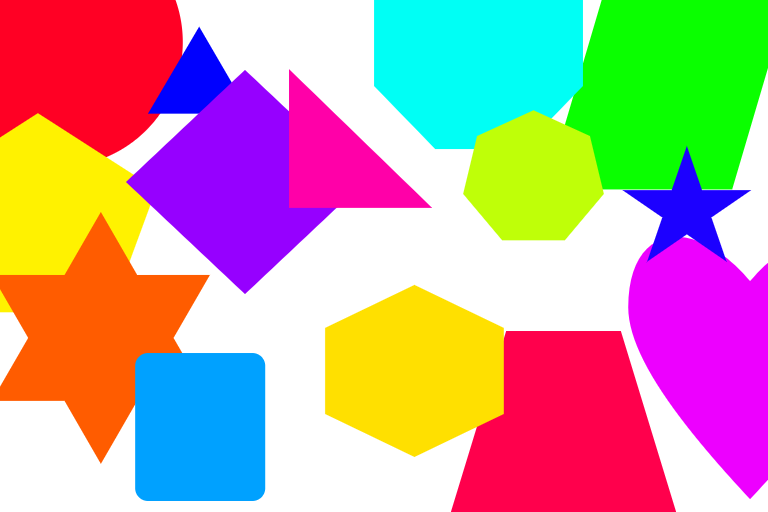
This background is drawn by a Shadertoy shader. Its source:

```glsl
// Bright flat geometric shapes overlapping on a white ground.

// Signed distance to the line a-b, negative on its right side.
float edge(vec2 p, vec2 a, vec2 b) {
    vec2 d = normalize(b - a), q = p - a;
    return d.x * q.y - d.y * q.x;
}

// Star with its first tip upwards; inner is the notch to tip radius ratio.
float star(vec2 p, float n, float radius, float inner) {
    float halfSector = 3.14159265 / n;
    float a = atan(p.x, p.y);
    a = abs(mod(a + halfSector, 2.0 * halfSector) - halfSector);
    vec2 notch = radius * inner * vec2(sin(halfSector), cos(halfSector));
    return edge(length(p) * vec2(sin(a), cos(a)), vec2(0.0, radius), notch);
}

// A regular polygon is a star whose notches lie on its straight sides.
float polygon(vec2 p, float n, float radius) {
    return star(p, n, radius, cos(3.14159265 / n));
}

float triangle(vec2 p, vec2 a, vec2 b, vec2 c) {
    return max(edge(p, a, b), max(edge(p, b, c), edge(p, c, a)));
}

float roundBox(vec2 p, vec2 halfSize, float r) {
    vec2 q = abs(p) - halfSize + r;
    return length(max(q, 0.0)) + min(max(q.x, q.y), 0.0) - r;
}

vec2 bezier(vec2 a, vec2 b, vec2 c, vec2 d, float t) {
    float s = 1.0 - t;
    return s * s * s * a + 3.0 * s * s * t * b + 3.0 * s * t * t * c + t * t * t * d;
}

// Right half of the heart outline: lobe for t in 0..1, flank for t in 1..2.
vec2 heartOutline(float t) {
    vec2 side = vec2(0.238, 0.400);
    return t < 1.0
        ? bezier(vec2(0.0, 0.451), vec2(0.113, 0.584), vec2(0.238, 0.561), side, t)
        : bezier(side, vec2(0.238, 0.307), vec2(0.141, 0.176), vec2(0.0, 0.025), t - 1.0);
}

float heart(vec2 p) {
    p.x = abs(p.x);
    float dist = 1e3, inside = 1.0;
    vec2 a = heartOutline(0.0);
    for (int i = 1; i <= 48; i++) {
        vec2 b = heartOutline(float(i) / 24.0);
        vec2 ab = b - a, q = p - a;
        dist = min(dist, length(q - ab * clamp(dot(q, ab) / dot(ab, ab), 0.0, 1.0)));
        // Flip the sign at each crossing of a ray towards the right.
        if ((a.y > p.y) != (b.y > p.y) && q.x < ab.x * q.y / ab.y) inside = -inside;
        a = b;
    }
    return dist * inside;
}

// Lay a flat colour over the canvas with a one pixel soft edge.
void paint(inout vec3 col, float dist, vec3 ink) {
    col = mix(col, ink, clamp(0.5 - dist * iResolution.y, 0.0, 1.0));
}

void mainImage(out vec4 fragColor, in vec2 fragCoord) {
    vec2 p = fragCoord / iResolution.xy * vec2(1.5, 1.0);
    vec3 col = vec3(1.0);

    // Upper left: disc, triangle and pentagon
    paint(col, length(p - vec2(0.113, 0.918)) - 0.244, vec3(1.0, 0.0, 0.14));
    paint(col, triangle(p, vec2(0.389, 0.948), vec2(0.488, 0.778), vec2(0.289, 0.778)), vec3(0.0, 0.0, 1.0));
    paint(col, polygon((p - vec2(0.074, 0.564)) / vec2(1.13, 1.0), 5.0, 0.215), vec3(1.0, 0.95, 0.0));

    // Lower left: six-pointed star and rounded box
    paint(col, star(p - vec2(0.197, 0.340), 6.0, 0.246, 0.577), vec3(1.0, 0.36, 0.0));
    paint(col, roundBox(p - vec2(0.391, 0.166), vec2(0.127, 0.1445), 0.025), vec3(0.0, 0.63, 1.0));

    // Centre left: diamond and right triangle
    vec2 q = abs(p - vec2(0.4785, 0.6445));
    paint(col, edge(q, vec2(0.0, 0.219), vec2(0.2325, 0.0)), vec3(0.59, 0.0, 1.0));
    paint(col, triangle(p, vec2(0.5645, 0.865), vec2(0.844, 0.594), vec2(0.5645, 0.594)), vec3(1.0, 0.0, 0.66));

    // Upper right: sheared box, octagon and heptagon
    float shearedX = p.x - 0.295 * (p.y - 0.63);
    paint(col, max((abs(shearedX - 1.248) - 0.182) * 0.959, 0.63 - p.y), vec3(0.04, 1.0, 0.0));
    q = abs(p - vec2(0.9346, 0.919)) / vec2(1.0, 1.03);
    paint(col, max(max(q.x, q.y), (q.x + q.y) * 0.7071) - 0.204, vec3(0.0, 1.0, 0.96));
    paint(col, polygon((p - vec2(1.042, 0.651)) / vec2(1.055, 1.0), 7.0, 0.1336), vec3(0.75, 1.0, 0.03));

    // Lower middle: trapezoid and hexagon
    q = vec2(abs(p.x - 1.1006), p.y);
    paint(col, max(edge(q, vec2(0.112, 0.3535), vec2(0.220, 0.0)), p.y - 0.3535), vec3(1.0, 0.0, 0.3));
    paint(col, polygon((p - vec2(0.8095, 0.2755)) / vec2(1.2, 1.0), 6.0, 0.168), vec3(1.0, 0.88, 0.0));

    // Lower right: heart and five-pointed star
    paint(col, heart(p - vec2(1.465, 0.0)), vec3(0.93, 0.0, 1.0));
    paint(col, star((p - vec2(1.3415, 0.590)) / vec2(1.057, 1.0), 5.0, 0.125, 0.382), vec3(0.11, 0.0, 1.0));

    fragColor = vec4(col, 1.0);
}
```
